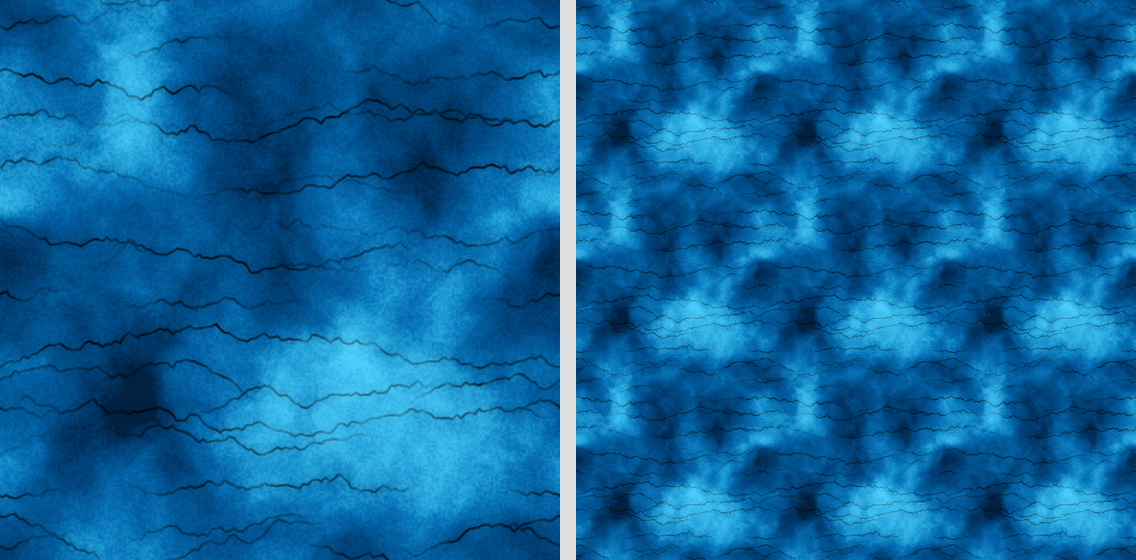
Left: one tile. Right: repeated 3 by 3.
Write a Shadertoy shader that draws this texture.

```glsl
const int CLOUD_CELLS = 4;          // cells of the broadest cloud layer
const int CLOUD_OCTAVES = 6;
const float CLOUD_GAIN = 0.52;
const float CLOUD_SPREAD = 0.25;    // standard deviation of the cloud sum
const float WARP = 0.07;
const int GRAIN_CELLS = 256;
const float GRAIN = 0.55;
const int CRACKS = 19;
const int CRACK_CELLS = 4;
const int CRACK_OCTAVES = 6;
const float CRACK_SWING = 0.075;
const float CRACK_GAIN = 0.62;
const float CRACK_REACH = 0.12;     // farthest a crack strays from its row
const float CRACK_WIDTH = 0.0021;
const float CRACK_DARKNESS = 0.85;
const float HALO_WIDTH = 0.009;
const float HALO_DARKNESS = 0.14;

// Colour ramp and the cloud tone, in standard deviations, of each stop
const int STOPS = 7;
const vec3 RAMP[STOPS] = vec3[STOPS](
    vec3(0.00, 0.13, 0.26), vec3(0.00, 0.27, 0.49), vec3(0.01, 0.38, 0.64),
    vec3(0.04, 0.48, 0.74), vec3(0.10, 0.58, 0.81), vec3(0.21, 0.71, 0.91),
    vec3(0.30, 0.81, 0.99));
const float TONES[STOPS] = float[STOPS](-2.4, -1.04, -0.04, 0.61, 1.04, 1.81, 2.6);

// Integer hash of a lattice cell and a seed, from 0 to 1
float hash(ivec2 cell, int seed) {
    uvec3 v = uvec3(cell, seed) * 1664525u + 1013904223u;
    v.x += v.y * v.z;
    v.y += v.z * v.x;
    v.z += v.x * v.y;
    v ^= v >> 16u;
    v.x += v.y * v.z;
    v.y += v.z * v.x;
    return float((v.x ^ v.y) & 65535u) / 65535.0;
}

int wrap(int i, int cells) {
    return ((i % cells) + cells) % cells;
}

// Smooth value noise that repeats over the unit square
float noise(vec2 uv, int cells, int seed) {
    vec2 p = uv * float(cells);
    vec2 f = fract(p);
    f = f * f * (3.0 - 2.0 * f);
    ivec2 a = ivec2(floor(p));
    ivec2 lo = ivec2(wrap(a.x, cells), wrap(a.y, cells));
    ivec2 hi = (lo + 1) % cells;
    return mix(mix(hash(lo, seed), hash(ivec2(hi.x, lo.y), seed), f.x),
               mix(hash(ivec2(lo.x, hi.y), seed), hash(hi, seed), f.x), f.y);
}

// Angular noise along a line, repeating over unit length
float lineNoise(float x, int cells, int seed) {
    float p = x * float(cells);
    int lo = wrap(int(floor(p)), cells);
    return mix(hash(ivec2(lo, 0), seed), hash(ivec2((lo + 1) % cells, 0), seed), fract(p));
}

// Cloud tone with zero mean and roughly unit deviation
float cloudTone(vec2 uv) {
    vec2 bend = vec2(noise(uv, 7, 91), noise(uv, 7, 92)) - 0.5;
    bend += 0.4 * (vec2(noise(uv, 19, 93), noise(uv, 19, 94)) - 0.5);
    uv += WARP * bend;

    // Mean of the broadest layer, removed to keep the colour shares steady
    float mean = 0.0;
    for (int i = 0; i < CLOUD_CELLS * CLOUD_CELLS; i++)
        mean += hash(ivec2(i % CLOUD_CELLS, i / CLOUD_CELLS), 11);
    float sum = 0.5 - mean / float(CLOUD_CELLS * CLOUD_CELLS);

    float amplitude = 1.0;
    int cells = CLOUD_CELLS;
    for (int i = 0; i < CLOUD_OCTAVES; i++) {
        vec2 shift = vec2(0.37, 0.61) * float(i);
        sum += amplitude * (noise(uv + shift, cells, 11 + i) - 0.5);
        amplitude *= CLOUD_GAIN;
        cells *= 2;
    }
    return sum / CLOUD_SPREAD;
}

vec3 rampColor(float tone) {
    vec3 color = RAMP[0];
    for (int i = 1; i < STOPS; i++)
        color = mix(color, RAMP[i], clamp((tone - TONES[i - 1]) / (TONES[i] - TONES[i - 1]), 0.0, 1.0));
    return color;
}

float crackPath(float x, int seed) {
    float y = 0.0, amplitude = CRACK_SWING;
    int cells = CRACK_CELLS;
    for (int i = 0; i < CRACK_OCTAVES; i++) {
        y += amplitude * (lineNoise(x + 0.29 * float(i), cells, seed + i) - 0.5);
        amplitude *= CRACK_GAIN;
        cells *= 2;
    }
    return y;
}

// Darkening by the wandering, broken, mostly level cracks
float crackShade(vec2 uv, float pixel) {
    float shade = 0.0;
    for (int i = 0; i < CRACKS; i++) {
        int seed = 200 + 20 * i;
        float row = (float(i) + hash(ivec2(i, 7), 5)) / float(CRACKS);
        float offset = fract(uv.y - row + 0.5) - 0.5;
        if (abs(offset) > CRACK_REACH) continue;
        float path = crackPath(uv.x, seed);
        float slope = (crackPath(uv.x + 0.002, seed) - path) / 0.002;
        float dist = abs(offset - path) / sqrt(1.0 + slope * slope);
        float strength = smoothstep(0.2, 0.85, lineNoise(uv.x, 6, seed + 10));
        strength *= 0.45 + 0.55 * lineNoise(uv.x, 70, seed + 11);
        float core = 1.0 - smoothstep(0.3 * CRACK_WIDTH, CRACK_WIDTH + pixel, dist);
        float halo = exp(-dist / HALO_WIDTH) * smoothstep(CRACK_REACH, 0.5 * CRACK_REACH, abs(offset));
        shade = max(shade, strength * max(CRACK_DARKNESS * core, HALO_DARKNESS * halo));
    }
    return shade;
}

void mainImage(out vec4 fragColor, in vec2 fragCoord) {
    vec2 uv = fragCoord / iResolution.xy;
    float tone = cloudTone(uv);
    float grain = GRAIN * (noise(uv, GRAIN_CELLS, 71) - 0.5);
    float fade = mix(1.0, 0.55, smoothstep(0.3, 1.8, tone));
    vec3 color = rampColor(tone + grain);
    color *= 1.0 - fade * crackShade(uv, 1.0 / iResolution.y);
    fragColor = vec4(color, 1.0);
}
```
